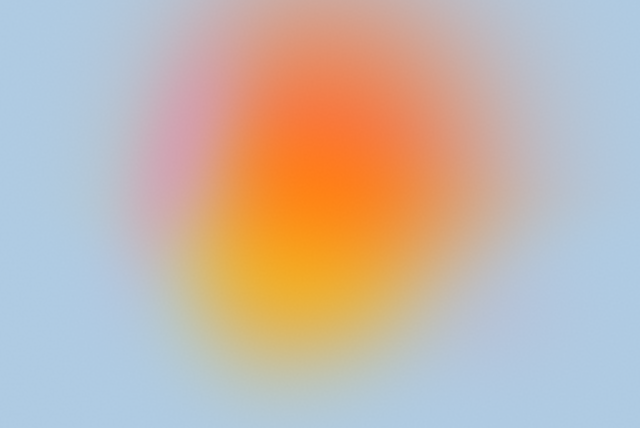
Give the GLSL for this background, as a Shadertoy shader.

```glsl
// A blurred orange ember, amber below and coral above, on pale blue.
// A lopsided egg-shaped falloff blends a tilted colour ramp into the backdrop;
// soft pink and mauve glows tint its rim, and gradient noise adds faint grain.

vec2 hashGradient(vec2 cell) {
    vec2 h = vec2(dot(cell, vec2(127.1, 311.7)), dot(cell, vec2(269.5, 183.3)));
    return 2.0 * fract(sin(h) * 43758.5) - 1.0;
}

float gradientNoise(vec2 p) {
    vec2 i = floor(p), f = fract(p);
    vec2 u = f * f * (3.0 - 2.0 * f);
    vec2 e = vec2(0.0, 1.0);
    float low = mix(dot(hashGradient(i), f),
                    dot(hashGradient(i + e.yx), f - e.yx), u.x);
    float high = mix(dot(hashGradient(i + e.xy), f - e.xy),
                     dot(hashGradient(i + e.yy), f - e.yy), u.x);
    return mix(low, high, u.y);
}

// Gaussian spot with separate horizontal and vertical spread
float glow(vec2 p, vec2 spread) {
    p /= spread;
    return exp(-0.5 * dot(p, p));
}

// Egg coverage: its lower half leans left and fades more sharply
float emberMask(vec2 p) {
    p.x -= 0.17 * min(p.y, 0.0);
    vec2 radius = vec2(p.x < 0.0 ? 0.29 : 0.35, p.y < 0.0 ? 0.36 : 0.39);
    float falloff = mix(2.3, 3.5, smoothstep(0.0, 0.3, -p.y));
    return exp(-0.69 * pow(length(p / radius) + 1e-4, falloff));
}

// Amber to orange to coral along a slightly tilted axis
vec3 emberColor(vec2 p) {
    float height = p.y + 0.2 * (p.x - 0.75);
    vec3 color = mix(vec3(0.98, 0.67, 0.06), vec3(1.0, 0.50, 0.09),
                     smoothstep(0.28, 0.60, height));
    return mix(color, vec3(1.0, 0.44, 0.18), smoothstep(0.53, 0.76, height));
}

void mainImage(out vec4 fragColor, in vec2 fragCoord) {
    // Height spans 0 to 1; x is centred on 0.75
    vec2 p = (fragCoord - vec2(0.5 * iResolution.x, 0.0)) / iResolution.y;
    p.x += 0.75;

    // Backdrop and ember
    vec3 color = vec3(0.685, 0.795, 0.888);
    color = mix(color, emberColor(p), emberMask(p - vec2(0.75, 0.56)));

    // Pink rim on the left, leaning with the egg
    vec2 rim = p - vec2(0.42, 0.64);
    rim.x -= 0.28 * rim.y;
    color = mix(color, vec3(0.85, 0.58, 0.78), 0.48 * glow(rim, vec2(0.075, 0.17)));

    // Mauve haze at the lower right
    color = mix(color, vec3(0.77, 0.69, 0.77),
                0.28 * glow(p - vec2(1.11, 0.29), vec2(0.15, 0.12)));

    // Fine grain
    color += 0.008 * gradientNoise(p * 170.0);
    fragColor = vec4(clamp(color, 0.0, 1.0), 1.0);
}
```
